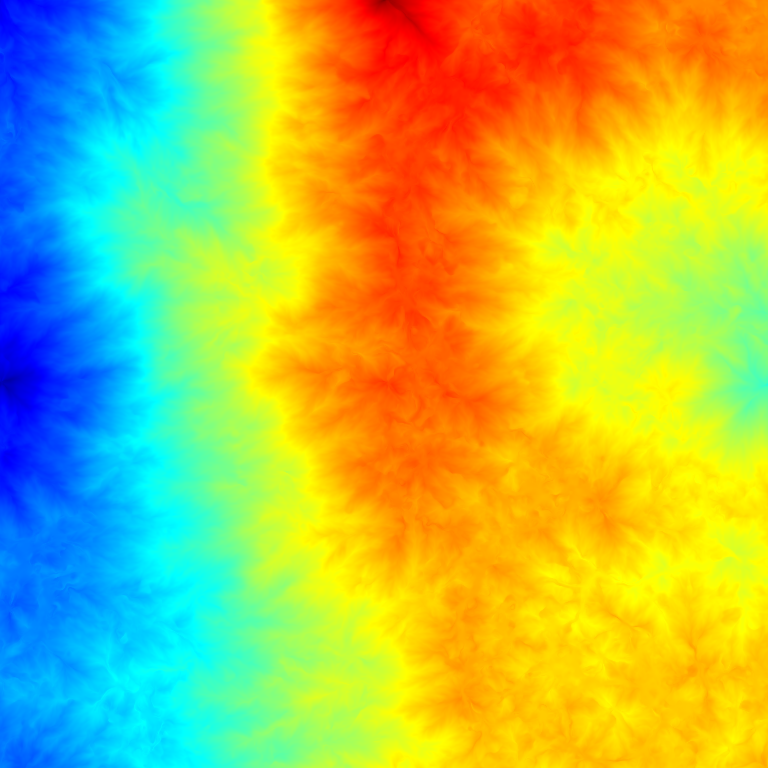
This texture map is drawn by a WebGL 2 fragment shader. Its source:

```glsl
#version 300 es
precision highp float;
// A false-colour height map: a low western basin, a central ridge and an eastern plain.
// Broad forms are ramps, bumps and cusps; fractal noise roughens them, and branching
// gullies run down the local slope before a rainbow ramp colours the height.

#define BASIN_HEIGHT 0.245
#define PLAIN_HEIGHT 0.645
#define RIDGE_HEIGHT 0.125
#define RIDGE_X 0.53
#define NORTH_LIFT 0.145
#define ROUGHNESS 0.075
#define ROUGH_SCALE 8.0
#define GULLY_DEPTH 0.017
#define GULLY_SCALE 13.0
#define GULLY_OCTAVES 5
#define BRANCHING 2.5

uniform vec2 u_resolution;
out vec4 fragColor;

vec2 hash2(vec2 p) {
    vec3 q = fract(vec3(p.xyx) * vec3(0.1031, 0.1030, 0.0973));
    q += dot(q, q.yzx + 33.33);
    return fract((q.xx + q.yz) * q.zy);
}

float valueNoise(vec2 p) {
    vec2 cell = floor(p), f = fract(p);
    f = f * f * (3.0 - 2.0 * f);
    float low = mix(hash2(cell).x, hash2(cell + vec2(1, 0)).x, f.x);
    float high = mix(hash2(cell + vec2(0, 1)).x, hash2(cell + vec2(1, 1)).x, f.x);
    return mix(low, high, f.y) - 0.5;
}

float fractalNoise(vec2 p) {
    float sum = 0.0, amplitude = 1.0;
    for (int i = 0; i < 5; i++) {
        sum += amplitude * valueNoise(p);
        p = mat2(1.6, 1.2, -1.2, 1.6) * p + 17.3;
        amplitude *= 0.5;
    }
    return sum;
}

// Rounded hill or hollow
float bump(vec2 p, vec2 centre, float radius) {
    vec2 d = (p - centre) / radius;
    return exp(-dot(d, d));
}

// Sharp-tipped peak or pit
float cusp(vec2 p, vec2 centre, float radius) {
    return exp(-length(p - centre) / radius);
}

float terrain(vec2 p) {
    // Western ramp, wider in the south
    float rampWidth = mix(0.62, 0.44, smoothstep(0.1, 0.55, p.y));
    float h = mix(BASIN_HEIGHT, PLAIN_HEIGHT, smoothstep(0.0, rampWidth, p.x));

    // Central ridge and raised northern edge
    float along = smoothstep(0.1, 0.45, p.y) * (1.0 - 0.8 * smoothstep(0.75, 1.0, p.y));
    float across = (p.x - RIDGE_X) / 0.14;
    h += RIDGE_HEIGHT * along * exp(-across * across);
    h += NORTH_LIFT * smoothstep(0.68, 1.0, p.y) * smoothstep(0.3, 0.55, p.x);

    // Hills
    h += 0.05 * bump(p, vec2(0.64, 0.48), 0.07);
    h += 0.04 * bump(p, vec2(0.37, 0.52), 0.07);
    h += 0.03 * bump(p, vec2(0.55, 0.69), 0.07);
    h += 0.05 * bump(p, vec2(0.77, 0.36), 0.10);
    h += 0.05 * bump(p, vec2(0.60, 0.15), 0.12);
    h += 0.02 * bump(p, vec2(0.74, 0.93), 0.08);
    h += 0.04 * bump(p, vec2(0.81, 0.19), 0.03);
    h += 0.08 * bump(p, vec2(0.17, 0.68), 0.10);
    h += 0.04 * bump(p, vec2(0.20, 0.03), 0.14);

    // Hollows
    h -= 0.10 * bump(p, vec2(1.00, 0.56), 0.19);
    h -= 0.02 * bump(p, vec2(0.96, 0.80), 0.10);
    h -= 0.06 * bump(p, vec2(0.18, 0.90), 0.07);

    // Peaks and pits
    h += 0.17 * cusp(p, vec2(0.5, 1.0), 0.045);
    h += 0.06 * cusp(p, vec2(0.5, 0.5), 0.04);
    h += 0.06 * cusp(p, vec2(0.51, 0.0), 0.05);
    h += 0.08 * cusp(p, vec2(1.0, 0.0), 0.08);
    h -= 0.20 * cusp(p, vec2(0.0, 0.5), 0.11);
    h -= 0.13 * cusp(p, vec2(1.0, 0.5), 0.06);
    h -= 0.11 * cusp(p, vec2(0.0, 1.0), 0.10);
    return h + ROUGHNESS * fractalNoise(p * ROUGH_SCALE);
}

// Even-strength stripes blended between jittered cells: height, then its gradient
vec3 gullies(vec2 p, vec2 side) {
    vec2 cell = floor(p), f = fract(p), wave = vec2(0.0);
    for (int j = -2; j <= 2; j++)
    for (int i = -2; i <= 2; i++) {
        vec2 o = vec2(i, j);
        vec2 d = f - o - hash2(cell + o);
        float phase = 6.2832 * dot(d, side);
        wave += exp(-2.5 * dot(d, d)) * vec2(cos(phase), sin(phase));
    }
    wave /= length(wave) + 0.12;
    return vec3(wave.x, -wave.y * side);
}

vec3 rainbow(float h) {
    return clamp(1.5 - abs(4.0 * h - vec3(3.0, 2.0, 1.0)), 0.0, 1.0);
}

void main() {
    vec2 p = gl_FragCoord.xy / u_resolution;
    float height = terrain(p);
    vec2 e = vec2(0.014, 0.0);
    vec2 slope = vec2(terrain(p + e) - terrain(p - e), terrain(p + e.yx) - terrain(p - e.yx)) / (2.0 * e.x);

    // Each finer octave branches off the slopes of the coarser ones and fades on flats
    float depth = GULLY_DEPTH, scale = GULLY_SCALE;
    for (int i = 0; i < GULLY_OCTAVES; i++) {
        float steepness = length(slope);
        vec2 side = vec2(slope.y, -slope.x) / (steepness + 0.05);
        vec3 g = gullies(p * scale, side) * smoothstep(0.0, 0.5, steepness);
        height += depth * g.x;
        slope += BRANCHING * depth * scale * g.yz;
        depth *= 0.55;
        scale *= 1.8;
    }
    fragColor = vec4(rainbow(height), 1.0);
}
```
